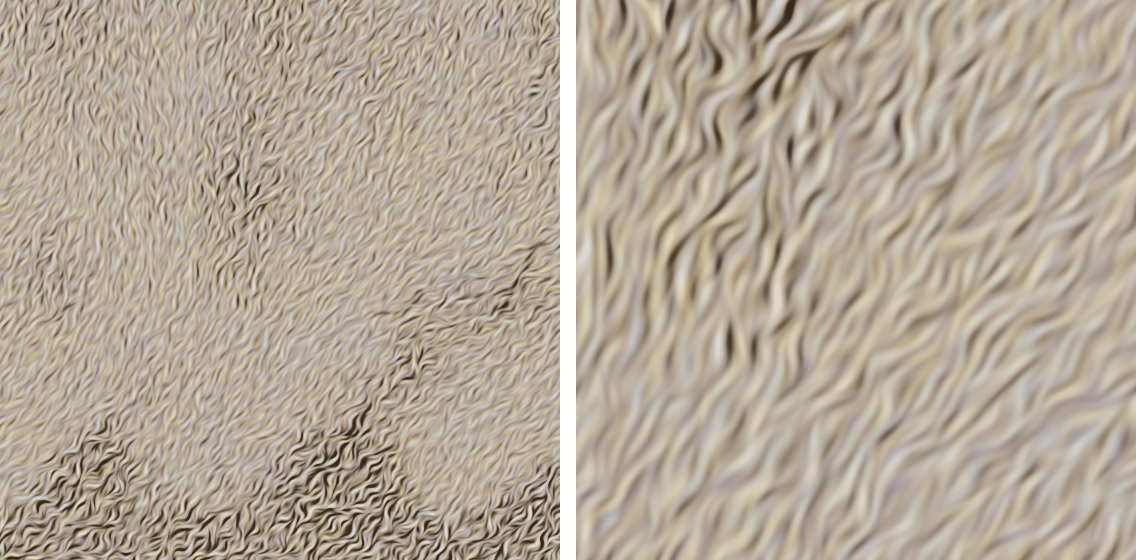
Left, the full canvas; right, a detail of the centre.
Reproduce this texture procedurally as a Shadertoy shader.

```glsl
// Pale beige fur: short wavy strands combed along a bending flow, with dark rough patches and creases.

const int HALF_STEPS = 7;          // samples on each side of a strand
const float STEP_LENGTH = 0.0022;  // in canvas units
const float STRAND_FREQ = 140.0;

float hash(ivec2 cell) {
    uvec2 q = uvec2(cell) * uvec2(1597334673u, 3812015801u);
    uint h = (q.x ^ q.y) * 1597334673u;
    h = (h ^ (h >> 15)) * 739982445u;
    return float((h ^ (h >> 13)) & 65535u) / 65536.0;
}

float cornerSlope(ivec2 cell, vec2 offset) {
    float a = 6.2832 * hash(cell);
    return dot(vec2(cos(a), sin(a)), offset);
}

float gradientNoise(vec2 p) {
    ivec2 c = ivec2(floor(p));
    vec2 f = fract(p);
    vec2 u = f * f * f * (f * (f * 6.0 - 15.0) + 10.0);
    float low = mix(cornerSlope(c, f), cornerSlope(c + ivec2(1, 0), f - vec2(1, 0)), u.x);
    float high = mix(cornerSlope(c + ivec2(0, 1), f - vec2(0, 1)),
                     cornerSlope(c + ivec2(1, 1), f - vec2(1, 1)), u.x);
    return mix(low, high, u.y);
}

float blob(vec2 p, vec2 center, vec2 radius) {
    vec2 d = (p - center) / radius;
    return exp(-dot(d, d));
}

float segmentDistance(vec2 p, vec2 a, vec2 b) {
    vec2 ab = b - a;
    return length(p - a - ab * clamp(dot(p - a, ab) / dot(ab, ab), 0.0, 1.0));
}

float crease(vec2 p, vec2 a, vec2 b, float width) {
    float bend = 0.03 * gradientNoise(p * 14.0);
    float d = segmentDistance(p + vec2(bend, -bend), a, b) / width;
    return exp(-d * d);
}

// Combing direction in radians, before the small waves
float flowAngle(vec2 p) {
    float upright = blob(p, vec2(0.26, 0.68), vec2(0.16, 0.42));
    float flat1 = blob(p, vec2(0.88, 0.48), vec2(0.25, 0.16));
    float flat2 = blob(p, vec2(0.08, 0.16), vec2(0.18, 0.14));
    return 0.9 + 0.28 * (p.y - 0.3) + 0.52 * upright - 0.25 * flat1 - 0.2 * flat2
         + 0.35 * gradientNoise(p * 6.0 + 3.7);
}

// How ruffled the coat is: 0 = smooth and pale, 1 = open with dark gaps
float roughness(vec2 p) {
    float patches = gradientNoise(p * 5.0 + 11.3) + 0.6 * gradientNoise(p * 13.0 + 5.1);
    float hem = 0.13 + 0.06 * cos(14.0 * (p.x - 0.6)) + 0.09 * patches;
    float r = 1.0 - smoothstep(hem - 0.05, hem + 0.09, p.y);
    r += 0.6 * blob(p, vec2(0.07, 0.96), vec2(0.12, 0.12));
    r += 0.55 * blob(p, vec2(0.43, 0.70), vec2(0.09, 0.15));
    r += 0.5 * blob(p, vec2(0.58, 0.98), vec2(0.2, 0.12));
    r += 0.45 * blob(p, vec2(0.98, 0.88), vec2(0.12, 0.2));
    r += 0.35 * blob(p, vec2(0.10, 0.53), vec2(0.08, 0.09));
    r += 0.6 * crease(p, vec2(0.58, 0.16), vec2(0.73, 0.36), 0.06);
    r += 0.5 * crease(p, vec2(0.76, 0.41), vec2(0.92, 0.48), 0.05);
    return clamp(r + 0.45 * patches, 0.0, 1.15);
}

// Noise averaged along the flow: x = strand lightness, y = strand tint
vec2 strands(vec2 p, float wave) {
    vec2 sum = gradientNoise(p * STRAND_FREQ) * vec2(1, 0)
             + gradientNoise(p * STRAND_FREQ * 0.7 + 37.4) * vec2(0, 1);
    float total = 1.0;
    for (int side = -1; side <= 1; side += 2) {
        vec2 q = p;
        for (int i = 1; i <= HALF_STEPS; i++) {
            float a = flowAngle(q) + wave * gradientNoise(q * 38.0 + 8.2);
            q += float(side) * STEP_LENGTH * vec2(cos(a), sin(a));
            float w = 0.5 + 0.5 * cos(3.1416 * float(i) / float(HALF_STEPS + 1));
            sum += w * vec2(gradientNoise(q * STRAND_FREQ),
                            gradientNoise(q * STRAND_FREQ * 0.7 + 37.4));
            total += w;
        }
    }
    return 9.0 * sum / total;
}

float ramp(float a, float b, float x) { return clamp((x - a) / (b - a), 0.0, 1.0); }

// Tone in standard deviations around the middle beige
vec3 furColor(float tone) {
    vec3 c = mix(vec3(0.20, 0.16, 0.11), vec3(0.27, 0.22, 0.16), ramp(-3.2, -2.4, tone));
    c = mix(c, vec3(0.43, 0.37, 0.30), ramp(-2.4, -1.7, tone));
    c = mix(c, vec3(0.54, 0.49, 0.42), ramp(-1.7, -1.15, tone));
    c = mix(c, vec3(0.64, 0.58, 0.52), ramp(-1.15, -0.6, tone));
    c = mix(c, vec3(0.71, 0.66, 0.60), ramp(-0.6, 0.1, tone));
    c = mix(c, vec3(0.78, 0.75, 0.68), ramp(0.1, 1.0, tone));
    return mix(c, vec3(0.87, 0.85, 0.80), ramp(1.0, 2.5, tone));
}

void mainImage(out vec4 fragColor, in vec2 fragCoord) {
    vec2 uv = fragCoord / iResolution.y;
    float rough = roughness(uv);
    vec2 strand = strands(uv, mix(1.0, 2.0, rough));

    // Light strands over dark gaps, deeper where the coat opens
    float tone = strand.x * (0.72 + 0.7 * rough) + 0.35 - 0.85 * rough;
    float fold = crease(uv, vec2(0.59, 0.20), vec2(0.65, 0.28), 0.007)
               + crease(uv, vec2(0.68, 0.43), vec2(0.75, 0.48), 0.006)
               + crease(uv, vec2(0.89, 0.45), vec2(0.97, 0.56), 0.008);
    tone -= 1.5 * fold;

    // Ochre and cool grey strands
    float warmth = 0.6 * strand.y + 1.2 * gradientNoise(uv * 9.0 + 21.0);
    vec3 color = furColor(tone) * (1.0 + warmth * vec3(0.018, 0.004, -0.045));
    fragColor = vec4(color, 1.0);
}
```
